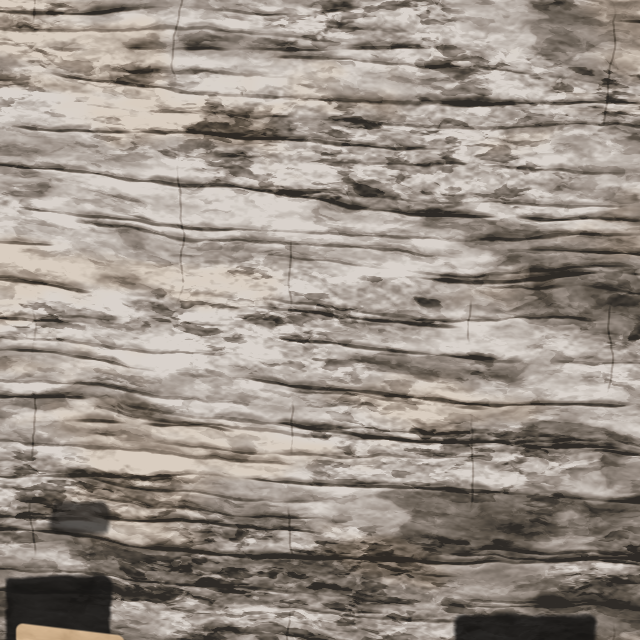
Reproduce this texture procedurally as a WebGL 1 fragment shader.

```glsl
precision highp float;
uniform vec2 u_resolution;

const vec3 SOOT = vec3(0.10, 0.095, 0.09);
const vec3 UMBER = vec3(0.36, 0.325, 0.285);
const vec3 DRIFTWOOD = vec3(0.60, 0.555, 0.52);
const vec3 BLEACHED = vec3(0.85, 0.825, 0.80);
const vec3 TAN = vec3(0.80, 0.68, 0.54);

float hash(vec2 p) {
  return fract(sin(dot(p, vec2(127.1, 311.7))) * 43758.5453);
}

float noise(vec2 p) {
  vec2 i = floor(p);
  vec2 f = fract(p);
  f = f * f * (3.0 - 2.0 * f);
  float low = mix(hash(i), hash(i + vec2(1.0, 0.0)), f.x);
  float high = mix(hash(i + vec2(0.0, 1.0)), hash(i + 1.0), f.x);
  return mix(low, high, f.y);
}

float fbm(vec2 p) {
  float sum = 0.0;
  float amp = 0.533;
  for (int i = 0; i < 4; i++) {
    sum += amp * noise(p);
    p = p * 2.03 + vec2(17.3, 9.1);
    amp *= 0.5;
  }
  return sum;
}

// Broken wandering cracks: x = darkness of crack and overhang, y = lit lip below
vec2 seams(vec2 p, float rows, float seed, float bias) {
  float y = p.y * rows;
  vec2 result = vec2(0.0);
  for (int i = -1; i <= 1; i++) {
    float row = floor(y) + float(i);
    float lane = row * 7.0 + seed;
    float wander = 0.75 * hash(vec2(lane, seed)) + 0.7 * (noise(vec2(p.x * 3.0, lane)) - 0.5)
                 + 0.004 * rows * (fbm(vec2(p.x * 26.0, lane + 2.0)) - 0.5);
    float d = (y - row - 0.12 - wander) / rows;
    float run = noise(vec2(p.x * 3.5 + lane, lane + 4.0));
    float gaps = noise(vec2(p.x * 19.0, lane + 3.0));
    float strength = smoothstep(0.40, 0.70, run + 0.45 * (gaps - 0.5) + bias);
    float ragged = noise(vec2(p.x * 40.0, lane + 5.0));
    float width = 0.0006 + 0.0036 * strength * ragged;
    float core = 1.0 - smoothstep(width * 0.4, width + 0.0018, abs(d));
    float reach = 0.003 + 0.013 * gaps * ragged;
    float overhang = smoothstep(-0.001, 0.001, d) * (1.0 - smoothstep(reach * 0.5, reach + 0.003, d));
    float lip = smoothstep(0.001, 0.004, -d) * exp(-max(-d, 0.0) / 0.005);
    result = max(result, strength * vec2(max(core, 0.5 * overhang), lip * ragged * 1.6));
  }
  return result;
}

// Short faint cracks across the grain
float fissures(vec2 p) {
  float dark = 0.0;
  for (int i = 0; i < 5; i++) {
    float k = float(i) * 5.0;
    float x = (float(i) + 0.25 + 0.6 * hash(vec2(k, 3.0))) / 5.0;
    x += 0.03 * (fbm(vec2(p.y * 14.0, k)) - 0.5);
    float broken = smoothstep(0.64, 0.82, noise(vec2(p.y * 12.0, k + 2.0)));
    dark = max(dark, broken * (1.0 - smoothstep(0.0004, 0.0028, abs(p.x - x))));
  }
  return dark;
}

float block(vec2 p, vec2 center, vec2 halfSize, float softness) {
  vec2 q = abs(p - center) - halfSize + 0.012;
  float d = length(max(q, 0.0)) + min(max(q.x, q.y), 0.0) - 0.012;
  return 1.0 - smoothstep(-softness, softness, d);
}

vec3 woodRamp(float tone) {
  vec3 c = mix(SOOT, UMBER, clamp((tone - 0.08) / 0.28, 0.0, 1.0));
  c = mix(c, DRIFTWOOD, clamp((tone - 0.36) / 0.24, 0.0, 1.0));
  return mix(c, BLEACHED, clamp((tone - 0.60) / 0.25, 0.0, 1.0));
}

void main() {
  vec2 p = gl_FragCoord.xy / u_resolution.y;

  // Grain falls gently to the right and buckles
  vec2 g = p;
  g.y += 0.06 * p.x + 0.05 * (fbm(p * vec2(3.0, 5.0)) - 0.5);
  vec2 crinkle = vec2(fbm(g * vec2(30.0, 45.0)), fbm(g * vec2(30.0, 45.0) + 40.0)) - 0.5;
  vec2 flakeUv = g + vec2(0.030, 0.012) * crinkle;

  // Broad light, worn patches with crisp edges, and layers
  vec2 toGlow = (p - vec2(0.22, 0.55)) * vec2(2.2, 2.6);
  float glow = exp(-dot(toGlow, toGlow));
  float lower = 1.0 - smoothstep(0.08, 0.30, p.y);
  float worn = fbm(flakeUv * vec2(5.5, 19.0) + 31.0) + 0.06 * (p.x - 0.5) - 0.08 * glow + 0.04 * lower;
  float wear = 0.5 * smoothstep(0.48, 0.60, worn) + 0.5 * smoothstep(0.56, 0.60, worn);
  float tone = 0.725 + 0.08 * glow - 0.09 * lower - 0.23 * wear;
  tone += 0.42 * (fbm(g * vec2(5.0, 34.0)) - 0.5);
  tone += 0.32 * (fbm(flakeUv * vec2(18.0, 50.0) + 8.0) - 0.5);

  // Flaking surface: embossed relief, dark chips, pale scales and grit
  vec2 flakeScale = vec2(30.0, 68.0);
  float flake = fbm(flakeUv * flakeScale);
  float relief = flake - fbm((flakeUv + vec2(-0.0015, 0.004)) * flakeScale);
  float rough = 0.4 + 0.6 * smoothstep(0.40, 0.60, fbm(g * vec2(5.0, 12.0) + 70.0));
  float chips = smoothstep(0.57, 0.65, fbm(flakeUv * vec2(24.0, 70.0) + 12.0) + 0.05 * wear);
  float scales = smoothstep(0.60, 0.68, fbm(flakeUv * vec2(32.0, 80.0) + 55.0));
  tone += rough * (0.55 * relief - 0.25 * chips + 0.14 * scales);
  tone += 0.18 * rough * (noise(p * vec2(130.0, 210.0)) - 0.5);

  // Cracks
  vec2 major = seams(g, 17.0, 3.0, 0.02 + 0.10 * lower - 0.05 * glow);
  vec2 minor = seams(g + 0.006 * crinkle, 38.0, 57.0, -0.06 + 0.08 * lower);
  tone += 0.12 * major.y + 0.09 * minor.y;
  tone -= 0.46 * major.x + 0.30 * minor.x + 0.16 * fissures(p);

  vec3 color = woodRamp(clamp(tone, 0.17, 0.85));
  float warmth = smoothstep(0.52, 0.72, fbm(g * vec2(5.0, 12.0) + 90.0));
  color *= mix(vec3(1.0), vec3(1.0, 0.975, 0.94), warmth);

  // Charred blocks and a pale chip at the lower rim
  vec2 edge = p + 0.012 * crinkle;
  float char = block(edge, vec2(0.09, 0.045), vec2(0.083, 0.054), 0.004);
  char = max(char, 0.75 * block(edge, vec2(0.125, 0.19), vec2(0.046, 0.025), 0.006));
  char = max(char, block(edge, vec2(0.82, 0.0), vec2(0.11, 0.038), 0.005));
  color = mix(color, SOOT + 0.06 * (flake - 0.5), 0.92 * char);
  float chip = block(p + vec2(0.0, 0.12 * (p.x - 0.1)), vec2(0.11, 0.0), vec2(0.085, 0.018), 0.002);
  color = mix(color, TAN + 0.2 * (flake - 0.5), chip);

  gl_FragColor = vec4(color, 1.0);
}
```
